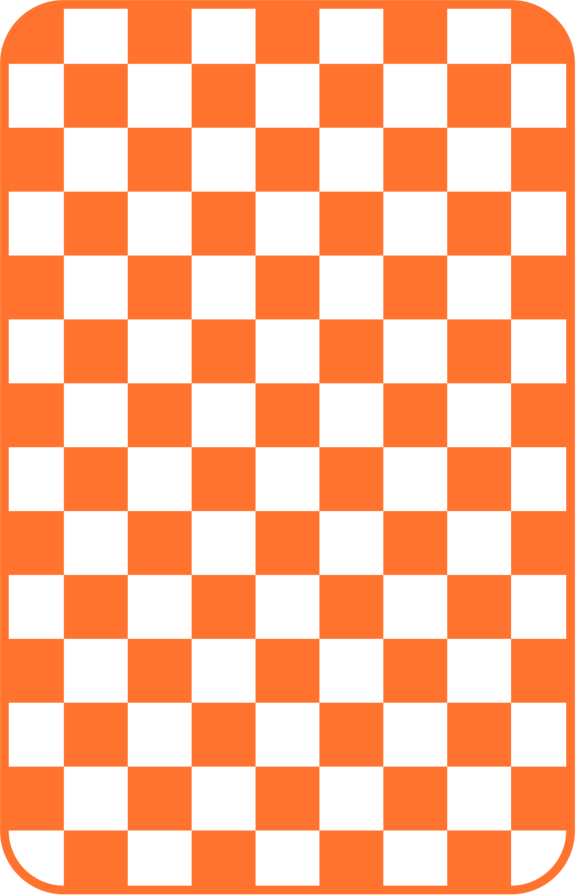
A Shadertoy shader for this pattern:

```glsl
// Orange and white checkerboard, 9 by 14 cells, on a rounded card with a thin rim.

const vec3 ORANGE = vec3(1.0, 0.45, 0.18);
const vec3 WHITE = vec3(1.0);
const vec2 GRID = vec2(9.0, 14.0);   // cells across and down
const float CELL = 0.0713;           // cell side, in canvas heights
const float CORNER = 1.0;            // outer corner radius, in cells
const float RIM = 0.137;             // rim width, in cells

// Signed distance to a rounded rectangle centred on the origin.
float roundedBox(vec2 p, vec2 halfSize, float radius) {
    vec2 q = abs(p) - halfSize + radius;
    return length(max(q, 0.0)) + min(max(q.x, q.y), 0.0) - radius;
}

// Coverage of the region where the distance is negative.
float inside(float dist, float blur) {
    return 1.0 - smoothstep(-blur, blur, dist);
}

// Soft square wave: +1 on even cells, -1 on odd cells.
vec2 squareWave(vec2 p, float blur) {
    vec2 edge = abs(mod(p - 0.5, 2.0) - 1.0) - 0.5;
    return smoothstep(-blur, blur, edge) * 2.0 - 1.0;
}

// 1 on cells whose column and row sum is even, 0 on the others.
float checker(vec2 p, float blur) {
    vec2 wave = squareWave(p, blur);
    return 0.5 + 0.5 * wave.x * wave.y;
}

void mainImage(out vec4 fragColor, in vec2 fragCoord) {
    // Cell coordinates measured from the top left corner.
    vec2 uv = fragCoord / iResolution.y;
    vec2 p = vec2(uv.x, 1.0 - uv.y) / CELL;
    float blur = 0.85 / (iResolution.y * CELL);

    // Card outline and the panel within its rim.
    float card = roundedBox(p - 0.5 * GRID, 0.5 * GRID, CORNER);
    float panel = inside(card + RIM, blur);

    // White cells show only within the panel.
    float whiteCells = panel * (1.0 - checker(p, blur));
    vec3 color = mix(ORANGE, WHITE, whiteCells);
    color = mix(WHITE, color, inside(card, blur));

    fragColor = vec4(color, 1.0);
}
```
